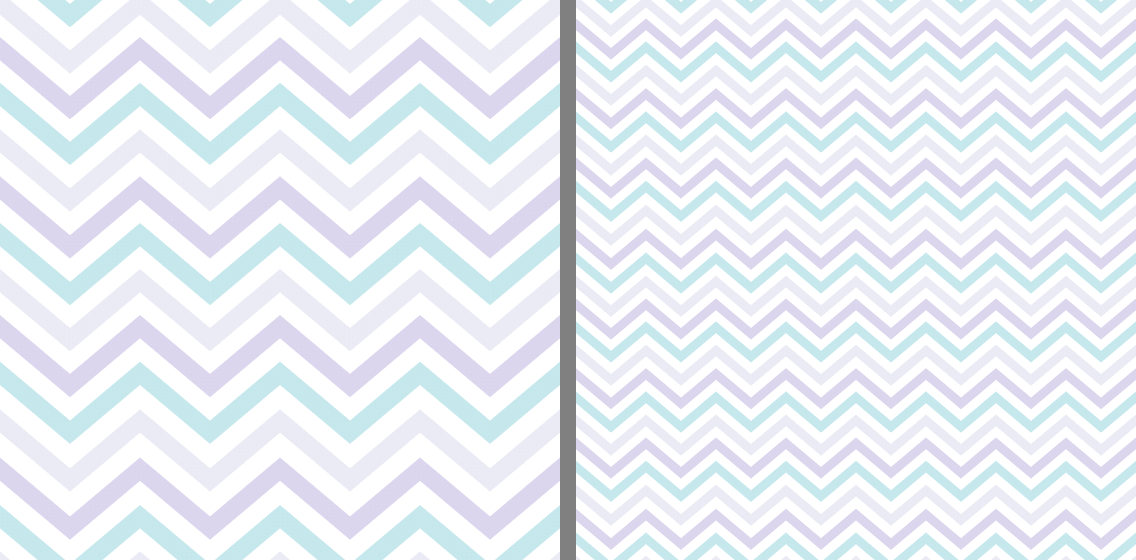
Left: one tile. Right: repeated 2 by 2.
Give the GLSL for this pattern, as a WebGL 1 fragment shader.

```glsl
precision highp float;
// Pastel chevrons: lilac, aqua and pale grey zigzag stripes on white.
// A triangle wave bends the rows, each stripe drifts a little by layered
// sines, and a faint woven grain tints the colour. Everything wraps at 1.

#define COLUMNS 4.0
#define STRIPES 12.0
#define ZIGZAG_HEIGHT 0.1052
#define FIRST_TOP 0.0651
#define STRIPE_FILL 0.5
#define DRIFT_SLOW 0.0021
#define DRIFT_FAST 0.0016
#define GRAIN 0.005
#define LILAC vec3(0.86, 0.84, 0.93)
#define AQUA vec3(0.775, 0.91, 0.93)
#define GREY vec3(0.92, 0.92, 0.96)

uniform vec2 u_resolution;

const float TAU = 6.2831853;

// 0 at the peaks, 1 in the valleys
float triangleWave(float x) {
  return 1.0 - abs(2.0 * fract(x) - 1.0);
}

// Small vertical offset of each stripe, periodic over all stripes
float stripeDrift(float index) {
  float turn = TAU / STRIPES;
  return DRIFT_SLOW * cos(turn * (index - 11.0))
       + DRIFT_FAST * cos(2.0 * turn * (index - 4.0));
}

vec3 stripeColor(float index) {
  float kind = mod(index + 0.5, 3.0);
  return kind < 1.0 ? LILAC : (kind < 2.0 ? AQUA : GREY);
}

// Fine crossing threads that fade in and out in patches
float weave(vec2 p) {
  float threads = sin(TAU * 128.0 * p.x) + sin(TAU * 144.0 * p.y);
  float patches = sin(TAU * (5.0 * p.x + 3.0 * p.y))
                * sin(TAU * (4.0 * p.y - 7.0 * p.x));
  return 0.5 * threads * (0.5 + 0.5 * patches);
}

void main() {
  vec2 p = gl_FragCoord.xy / u_resolution;

  // Stripe coordinate, counted downwards from the first peak
  float bend = ZIGZAG_HEIGHT * triangleWave(p.x * COLUMNS);
  float row = (1.0 - p.y - FIRST_TOP - bend) * STRIPES;
  float halfGap = 0.5 * (1.0 - STRIPE_FILL);
  float index = floor(row + halfGap);

  // Signed distance to the stripe edge, in rows
  float center = index + 0.5 * STRIPE_FILL + STRIPES * stripeDrift(index);
  float edge = abs(row - center) - 0.5 * STRIPE_FILL;

  // Coverage over the width of one pixel across the slanted edge
  float slope = 2.0 * COLUMNS * ZIGZAG_HEIGHT;
  float pixel = STRIPES * length(vec2(slope / u_resolution.x, 1.0 / u_resolution.y));
  float cover = clamp(0.5 - edge / pixel, 0.0, 1.0);

  vec3 ink = stripeColor(index) + GRAIN * weave(p);
  gl_FragColor = vec4(mix(vec3(1.0), ink, cover), 1.0);
}
```
